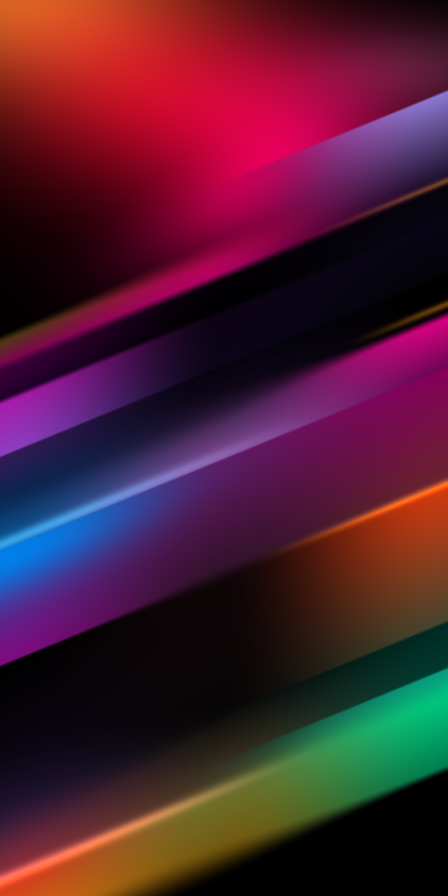
Write a Shadertoy shader that draws this background.

```glsl
const float SLOPE = 0.41;        // rise of every streak per canvas width
const float CRISP = 0.004;       // softness of a sharp edge

// Edge heights, measured down the left side in canvas widths
const float LAVENDER_TOP = 0.612;
const float PINK_TOP = 0.757;
const float SHADOW_TOP = 0.820;
const float VIOLET_TOP = 0.898;
const float NAVY_TOP = 1.020;
const float MAUVE_TOP = 1.112;
const float PLUM_TOP = 1.229;
const float EMBER_TOP = 1.487;
const float PINE_TOP = 1.797;
const float GREEN_TOP = 1.901;
const float FLAME_TOP = 1.966;
const float FLAME_END = 2.135;

const vec3 BLACK = vec3(0.0);
const vec3 ORANGE = vec3(0.74, 0.40, 0.12);
const vec3 RED = vec3(0.60, 0.0, 0.10);
const vec3 MAGENTA = vec3(0.50, 0.0, 0.24);
const vec3 GOLD = vec3(0.42, 0.25, 0.04);
const vec3 AZURE = vec3(0.0, 0.50, 0.92);
const vec3 SKY = vec3(0.16, 0.30, 0.32);
const vec3 SALMON = vec3(0.42, 0.26, 0.18);

// Colour from left through middle to right
vec3 ramp(float x, vec3 left, vec3 middle, vec3 right) {
    vec3 c = mix(left, middle, smoothstep(0.0, 0.5, x));
    return mix(c, right, smoothstep(0.5, 1.0, x));
}

float below(float v, float edge, float soft) {
    float s = max(soft, 2.0 / iResolution.y);
    return smoothstep(edge - s, edge + s, v);
}

float span(float v, float top, float end) {
    return clamp((v - top) / (end - top), 0.0, 1.0);
}

float glow(vec2 p, vec2 centre, vec2 size) {
    vec2 d = (p - centre) / size;
    return exp(-dot(d, d));
}

float streak(float v, float centre, float width) {
    float d = (v - centre) / width;
    return exp(-d * d);
}

void mainImage(out vec4 fragColor, in vec2 fragCoord) {
    vec2 uv = fragCoord / iResolution.xy;
    vec2 p = vec2(uv.x, 2.0 - 2.0 * uv.y);
    float x = p.x;
    float v = p.y + SLOPE * x;
    vec2 q = vec2(x, v);
    float toRight = smoothstep(0.0, 0.65, x);
    vec3 top, end;

    // Warm haze in the upper part
    vec3 col = ORANGE * glow(p, vec2(0.0, -0.03), vec2(0.42, 0.22));
    col += RED * glow(p, vec2(0.33, 0.22), vec2(0.36, 0.24));
    col += MAGENTA * glow(p, vec2(0.66, 0.30), vec2(0.27, 0.20));
    col += 0.7 * MAGENTA * glow(q, vec2(0.52, 0.68), vec2(0.25, 0.12));
    col += vec3(0.24, 0.11, 0.17) * glow(p, vec2(0.95, 0.15), vec2(0.25, 0.10));

    // Lavender sheet and the pink streak under it
    top = ramp(x, RED, vec3(0.62, 0.0, 0.32), vec3(0.55, 0.48, 0.83));
    end = ramp(x, BLACK, vec3(0.44, 0.0, 0.26), vec3(0.07, 0.02, 0.11));
    col = mix(col, mix(top, end, span(v, LAVENDER_TOP, SHADOW_TOP)),
              below(v, LAVENDER_TOP, CRISP) * smoothstep(0.42, 0.78, x));
    top = ramp(x, vec3(0.30, 0.24, 0.05), vec3(0.72, 0.02, 0.30), MAGENTA);
    end = ramp(x, vec3(0.50, 0.0, 0.33), vec3(0.70, 0.0, 0.40), BLACK);
    col = mix(col, mix(top, end, span(v, PINK_TOP, SHADOW_TOP)),
              below(v, PINK_TOP, mix(0.012, 0.04, toRight)) * (1.0 - smoothstep(0.45, 0.85, x)));
    col += GOLD * streak(v, SHADOW_TOP - 0.006, 0.008) * smoothstep(0.65, 1.0, x);

    // Black gap with violet light on its left
    top = ramp(x, vec3(0.24, 0.0, 0.22), vec3(0.02, 0.0, 0.03), vec3(0.02, 0.01, 0.04));
    end = ramp(x, vec3(0.12, 0.0, 0.16), BLACK, vec3(0.03, 0.02, 0.08));
    col = mix(col, mix(top, end, span(v, SHADOW_TOP, VIOLET_TOP)), below(v, SHADOW_TOP, 0.012));
    top = ramp(x, vec3(0.66, 0.10, 0.66), vec3(0.05, 0.01, 0.08), vec3(0.03, 0.02, 0.08));
    end = ramp(x, vec3(0.54, 0.25, 0.76), vec3(0.04, 0.02, 0.09), vec3(0.01, 0.01, 0.03));
    col = mix(col, mix(top, end, span(v, VIOLET_TOP, NAVY_TOP)), below(v, VIOLET_TOP, 0.008));
    top = ramp(x, vec3(0.20, 0.10, 0.34), vec3(0.02, 0.01, 0.05), BLACK);
    end = ramp(x, vec3(0.06, 0.14, 0.32), vec3(0.07, 0.03, 0.11), BLACK);
    col = mix(col, mix(top, end, span(v, NAVY_TOP, MAUVE_TOP)), below(v, NAVY_TOP, CRISP));
    col += GOLD * streak(v, MAUVE_TOP - 0.024, 0.008) * smoothstep(0.75, 1.0, x);

    // Mauve band, blue at the left and hot pink at the right
    top = ramp(x, vec3(0.04, 0.15, 0.31), vec3(0.20, 0.11, 0.26), vec3(0.88, 0.0, 0.52));
    end = ramp(x, vec3(0.05, 0.36, 0.62), vec3(0.52, 0.30, 0.60), vec3(0.42, 0.02, 0.32));
    col = mix(col, mix(top, end, span(v, MAUVE_TOP, PLUM_TOP)),
              below(v, MAUVE_TOP, mix(0.06, 0.012, smoothstep(0.3, 0.9, x))));
    col += SKY * streak(v, PLUM_TOP - 0.012, 0.014) * (1.0 - smoothstep(0.1, 0.75, x));

    // Plum sheet lit by azure
    top = ramp(x, vec3(0.22, 0.24, 0.56), vec3(0.40, 0.08, 0.36), vec3(0.52, 0.0, 0.35));
    end = ramp(x, vec3(0.50, 0.04, 0.50), vec3(0.18, 0.07, 0.16), vec3(0.40, 0.14, 0.17));
    vec3 plum = mix(top, end, span(v, PLUM_TOP, EMBER_TOP));
    plum = mix(plum, AZURE, glow(q, vec2(0.0, PLUM_TOP + 0.02), vec2(0.32, 0.085)));
    col = mix(col, plum, below(v, PLUM_TOP, CRISP));

    // Ember on the right, darkness on the left
    top = ramp(x, BLACK, vec3(0.06, 0.02, 0.03), vec3(0.84, 0.22, 0.05));
    end = ramp(x, vec3(0.06, 0.03, 0.10), vec3(0.03, 0.02, 0.02), vec3(0.27, 0.27, 0.18));
    col = mix(col, mix(top, end, span(v, EMBER_TOP, PINE_TOP)),
              below(v, EMBER_TOP, mix(CRISP, 0.02, streak(x, 0.5, 0.2))));
    col += GOLD * streak(v, EMBER_TOP, 0.009) * smoothstep(0.55, 0.9, x);

    // Dusk at the left turning to pine, then the green sheet
    top = ramp(x, vec3(0.17, 0.11, 0.27), vec3(0.04, 0.04, 0.04), vec3(0.0, 0.16, 0.13));
    end = ramp(x, vec3(0.58, 0.18, 0.22), vec3(0.30, 0.25, 0.16), vec3(0.0, 0.27, 0.22));
    col = mix(col, mix(top, end, span(v, PINE_TOP, FLAME_TOP)),
              below(v, PINE_TOP, mix(0.13, CRISP, toRight)));
    top = ramp(x, BLACK, vec3(0.10, 0.25, 0.18), vec3(0.03, 0.60, 0.50));
    end = ramp(x, BLACK, vec3(0.30, 0.44, 0.22), vec3(0.0, 0.76, 0.48));
    col = mix(col, mix(top, end, span(v, GREEN_TOP, FLAME_TOP)),
              below(v, GREEN_TOP, CRISP) * smoothstep(0.4, 0.75, x));

    // Flame to emerald, ending in black
    top = ramp(x, vec3(0.82, 0.20, 0.12), vec3(0.42, 0.45, 0.18), vec3(0.0, 0.78, 0.50));
    end = ramp(x, vec3(0.88, 0.50, 0.03), vec3(0.46, 0.32, 0.02), vec3(0.0, 0.46, 0.29));
    col = mix(col, mix(top, end, span(v, FLAME_TOP, FLAME_END)),
              below(v, FLAME_TOP, mix(0.006, 0.04, toRight)));
    col += SALMON * streak(v, FLAME_TOP, 0.014) * (1.0 - smoothstep(0.25, 0.75, x));
    col = mix(col, BLACK, below(v, FLAME_END - 0.01, mix(0.05, 0.01, smoothstep(0.3, 1.0, x))));

    fragColor = vec4(clamp(col, 0.0, 1.0), 1.0);
}
```
